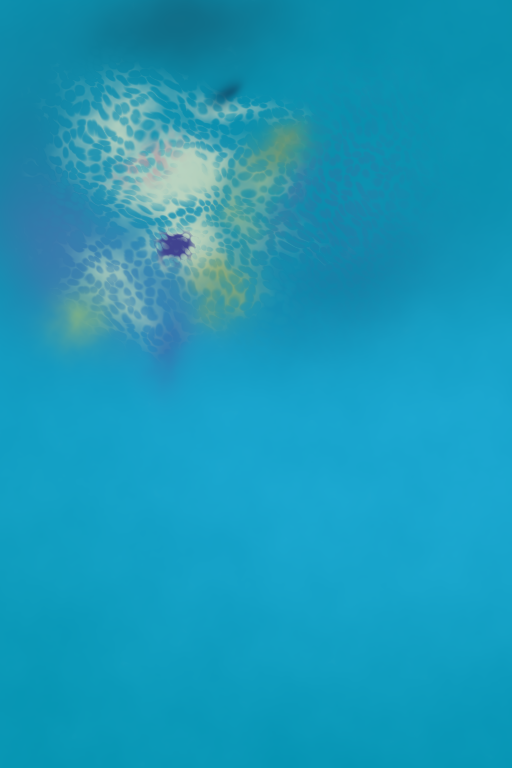
This background is drawn by a Shadertoy shader. Its source:

```glsl
// Abstract painting: a flaking cream, olive and violet cloud on a cyan field.
// Soft tilted gaussians place the washes, layered sines bend them,
// and cellular noise breaks their edges into chips of paint.

mat2 turn(float a) {
    return mat2(cos(a), sin(a), -sin(a), cos(a));
}

vec2 hash2(vec2 p) {
    vec3 q = fract(vec3(p.xyx) * vec3(0.1031, 0.1030, 0.0973));
    q += dot(q, q.yzx + 33.33);
    return fract((q.xx + q.yz) * q.zy);
}

// Distance to the nearest scattered point
float cells(vec2 p) {
    vec2 base = floor(p);
    float nearest = 4.0;
    for (int j = -1; j <= 1; j++)
        for (int i = -1; i <= 1; i++) {
            vec2 cell = base + vec2(i, j);
            vec2 d = cell + hash2(cell + 80.0) - p;
            nearest = min(nearest, dot(d, d));
        }
    return sqrt(nearest);
}

// Layered, rotated sines, roughly -1 to 1
float ripples(vec2 p) {
    float sum = 0.0, amp = 0.5;
    for (int i = 0; i < 5; i++) {
        p = turn(0.9) * p * 1.8 + 1.7;
        sum += amp * sin(p.x + 1.4 * sin(p.y * 0.8 + float(i)));
        amp *= 0.6;
    }
    return sum;
}

// Tilted gaussian wash
float wash(vec2 p, vec2 centre, vec2 radius, float tilt) {
    vec2 q = turn(-tilt) * (p - centre) / radius;
    return exp(-dot(q, q));
}

void mainImage(out vec4 fragColor, in vec2 fragCoord) {
    // x runs 0 to 1, y runs 0 to 1.5
    vec2 p = fragCoord / iResolution.xy * vec2(1.0, 1.5);
    float broad = ripples(p * 3.0);
    float fine = ripples(p * 17.0);
    vec2 w = p + 0.018 * vec2(ripples(p * 8.0), ripples(p * 8.0 + 5.0));

    // Chips: 0 inside a flake, 1 in the gaps between flakes
    float chips = smoothstep(0.25, 0.65, cells(turn(0.6) * w * vec2(48.0, 72.0)));
    float specks = smoothstep(0.25, 0.65, cells(turn(-0.7) * w * vec2(75.0, 50.0) + 9.0));

    // Cyan field, brightest just below the middle
    vec3 col = mix(vec3(0.03, 0.59, 0.71), vec3(0.10, 0.65, 0.81), smoothstep(-0.1, 0.6, p.y));
    col = mix(col, vec3(0.04, 0.57, 0.69), smoothstep(0.65, 1.2, p.y));
    col = mix(col, vec3(0.02, 0.58, 0.69), 0.6 * wash(p, vec2(0.0, 0.15), vec2(0.3, 0.6), 0.0));
    col += 0.012 * broad + 0.005 * fine;

    // Dim shadows around the cloud
    col = mix(col, vec3(0.07, 0.39, 0.49), 0.75 * wash(w, vec2(0.36, 1.45), vec2(0.20, 0.09), 0.15));
    col = mix(col, vec3(0.07, 0.47, 0.62), 0.6 * wash(w, vec2(0.68, 0.97), vec2(0.22, 0.12), 0.3));
    col = mix(col, vec3(0.08, 0.47, 0.60), 0.55 * wash(w, vec2(0.05, 1.20), vec2(0.14, 0.26), 0.0));
    col = mix(col, vec3(0.24, 0.45, 0.67), 0.75 * wash(w, vec2(0.11, 1.03), vec2(0.11, 0.17), 0.4));
    col = mix(col, vec3(0.31, 0.50, 0.70), 0.65 * wash(w, vec2(0.26, 0.94), vec2(0.16, 0.11), -0.4));

    // Loose flecks drifting to the right
    float drift = wash(w, vec2(0.66, 1.12), vec2(0.13, 0.18), -0.5);
    col = mix(col, vec3(0.20, 0.45, 0.64), 0.45 * drift * (1.0 - specks));

    // Cream body, solid at its heart and chipped at its rim
    float body = wash(w, vec2(0.34, 1.15), vec2(0.15, 0.13), 0.3);
    body = max(body, 0.72 * wash(w, vec2(0.23, 1.25), vec2(0.13, 0.10), 0.2));
    body = max(body, 0.65 * wash(w, vec2(0.43, 1.29), vec2(0.15, 0.035), -0.15));
    body = max(body, 0.90 * wash(w, vec2(0.37, 1.02), vec2(0.14, 0.10), -0.5));
    body = max(body, 0.70 * wash(w, vec2(0.23, 0.93), vec2(0.13, 0.08), -0.6));
    body = max(body, 0.62 * wash(w, vec2(0.47, 1.10), vec2(0.13, 0.14), 0.0));
    float cover = smoothstep(0.22, 0.85, body + 0.30 * (chips - 0.5) + 0.12 * fine);
    vec3 cream = mix(vec3(0.45, 0.69, 0.72), vec3(0.78, 0.85, 0.76), smoothstep(0.4, 0.95, body + 0.15 * fine));
    col = mix(col, cream, 0.92 * cover);

    // Olive, green and rose tints
    float mottled = 0.65 + 0.35 * fine;
    col = mix(col, vec3(0.50, 0.60, 0.40), mottled * wash(w, vec2(0.54, 1.20), vec2(0.06, 0.045), 0.3));
    col = mix(col, vec3(0.46, 0.66, 0.52), mottled * wash(w, vec2(0.48, 1.09), vec2(0.07, 0.07), 0.0));
    col = mix(col, vec3(0.60, 0.65, 0.36), 1.1 * mottled * wash(w, vec2(0.43, 0.94), vec2(0.06, 0.055), 0.0));
    col = mix(col, vec3(0.46, 0.68, 0.55), mottled * wash(w, vec2(0.16, 0.87), vec2(0.06, 0.06), 0.5));
    col = mix(col, vec3(0.78, 0.58, 0.62), 0.6 * (1.0 - specks) * wash(w, vec2(0.29, 1.19), vec2(0.06, 0.03), 0.5));

    // Cyan chips showing through the cream
    float holes = wash(w, vec2(0.35, 1.09), vec2(0.12, 0.028), 0.25);
    holes = max(holes, 0.8 * wash(w, vec2(0.19, 1.20), vec2(0.07, 0.13), -0.2));
    holes = max(holes, 0.7 * wash(w, vec2(0.50, 0.91), vec2(0.07, 0.07), 0.5));
    holes = max(holes, 0.6 * wash(w, vec2(0.44, 1.21), vec2(0.13, 0.03), -0.4));
    col = mix(col, vec3(0.12, 0.58, 0.70), 0.9 * holes * (1.0 - chips));

    // Violet accents and the small dark mark above
    float eye = wash(w, vec2(0.333, 1.012), vec2(0.034, 0.036), 0.0);
    col = mix(col, vec3(0.25, 0.26, 0.56), smoothstep(0.2, 0.8, eye + 0.3 * (specks - 0.5)));
    col = mix(col, vec3(0.22, 0.42, 0.67), 0.7 * mottled * wash(w, vec2(0.333, 0.84), vec2(0.04, 0.09), 0.0));
    col = mix(col, vec3(0.36, 0.43, 0.63), 0.5 * mottled * wash(w, vec2(0.58, 1.10), vec2(0.025, 0.08), -0.5));
    col = mix(col, vec3(0.06, 0.33, 0.45), 0.85 * wash(w, vec2(0.43, 1.33), vec2(0.035, 0.016), 0.6));

    fragColor = vec4(clamp(col, 0.0, 1.0), 1.0);
}
```
